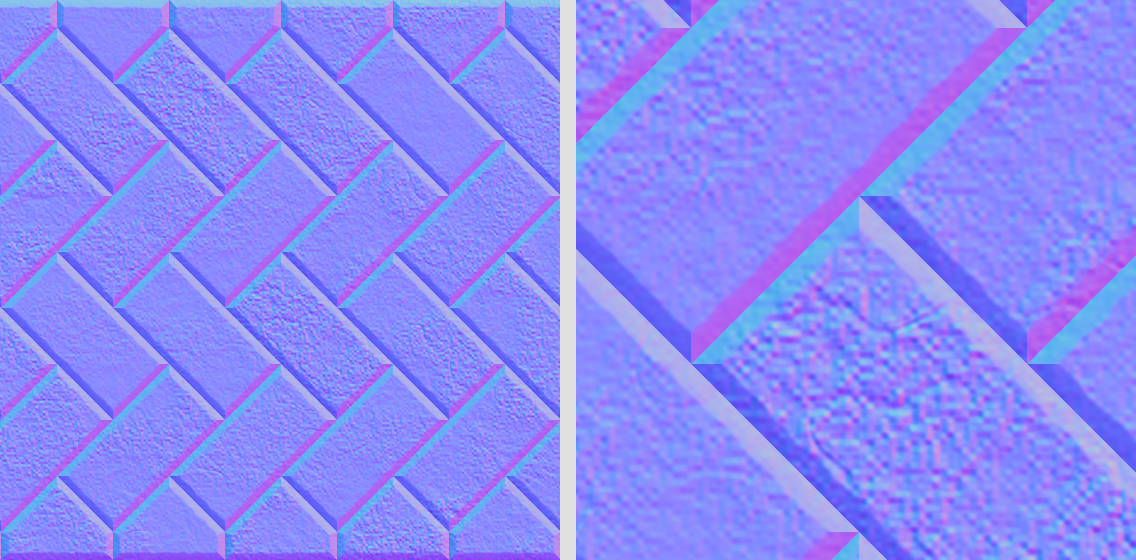
Left: the whole. Right: its middle third, enlarged.
Reproduce this texture map procedurally as a WebGL 1 fragment shader.

```glsl
precision highp float;
// Tangent-space normal map of bevelled herringbone bricks with rough stone faces.
uniform vec2 u_resolution;

const float UNITS = 10.0;        // canvas side; bricks repeat every 2 across, 4 down
const float BEVEL_WIDTH = 0.135;
const float JOINT_SLOPE = 0.56;  // steepest, down at the joint
const float RIM_SLOPE = 0.40;    // gentler, where the bevel meets the face
const float DIAG = 0.70710678;

float hash(vec2 p) {
  vec3 q = fract(vec3(p.xyx) * 0.1031);
  q += dot(q, q.yzx + 33.33);
  return fract((q.x + q.y) * q.z);
}

float noise(vec2 p) {
  vec2 i = floor(p), f = fract(p);
  f = f * f * (3.0 - 2.0 * f);
  return mix(mix(hash(i), hash(i + vec2(1.0, 0.0)), f.x),
             mix(hash(i + vec2(0.0, 1.0)), hash(i + vec2(1.0, 1.0)), f.x), f.y);
}

struct Brick {
  vec3 edge;  // outward direction of the nearest edge, distance to it
  vec2 id;
};

vec3 nearer(vec3 edge, float d, vec2 dir) {
  return d < edge.z ? vec3(dir, d) : edge;
}

// Full bricks: two cells of a diagonal grid, lying along either diagonal.
Brick herringbone(vec2 p) {
  float down = UNITS - p.y;
  vec2 g = 0.5 * vec2(p.x - down + 1.5, p.x + down - 1.5);
  vec2 cell = floor(g);
  float k = floor(mod(cell.y - cell.x + 0.5, 4.0));
  bool falling = k < 2.0;
  vec2 origin = falling ? cell - vec2(0.0, k) : cell - vec2(3.0 - k, 0.0);
  vec2 size = falling ? vec2(1.0, 2.0) : vec2(2.0, 1.0);
  vec2 low = (g - origin) / DIAG, high = size / DIAG - low;
  vec2 sDir = vec2(DIAG), tDir = vec2(DIAG, -DIAG);
  vec3 e = vec3(sDir, high.x);
  e = nearer(e, low.x, -sDir);
  e = nearer(e, high.y, tDir);
  e = nearer(e, low.y, -tDir);
  return Brick(e, vec2(mod(origin.x + origin.y + 0.5, UNITS), origin.y - origin.x));
}

// Five-sided border pieces; depth is measured inward, outward is +1 up or -1 down.
Brick borderPiece(Brick b, vec2 p, float depth, float shift, float outward) {
  float column = floor((p.x + shift) * 0.5);
  float x = p.x + shift - 2.0 * column - 1.0;
  float side = x < 0.0 ? -1.0 : 1.0;
  float slant = (1.5 - depth - abs(x)) * DIAG;
  if (slant < 0.0) return b;
  vec3 e = vec3(side * DIAG, -outward * DIAG, slant);
  e = nearer(e, 1.0 - abs(x), vec2(side, 0.0));
  e = nearer(e, depth, vec2(0.0, outward));
  return Brick(e, vec2(mod(column + 0.5, 5.0), 40.0 + outward * 7.0));
}

Brick brickAt(vec2 p) {
  Brick b = herringbone(p);
  b = borderPiece(b, p, UNITS - p.y, 1.0, 1.0);
  return borderPiece(b, p, p.y, 0.0, -1.0);
}

// Bevel slope in xy, bevel coverage in z; chip moves the rim in or out.
vec3 bevelAt(vec2 p, float chip) {
  vec3 e = brickAt(p).edge;
  float width = BEVEL_WIDTH + chip;
  float cover = 1.0 - smoothstep(width - 0.025, width + 0.015, e.z);
  float steep = mix(JOINT_SLOPE, RIM_SLOPE, clamp(e.z / width, 0.0, 1.0));
  return vec3(e.xy * steep * cover, cover);
}

// Fine grit, pits and a few soft creases.
float stoneHeight(vec2 p, float grit) {
  float worn = smoothstep(0.2, 0.7, noise(p * 1.4 + 9.0));
  float fine = 0.009 * noise(p * 12.0) + 0.012 * noise(p * 23.0 + 5.0);
  vec2 warped = p + 0.35 * vec2(noise(p * 3.0), noise(p * 3.0 + 31.0));
  float crease = smoothstep(0.0, 0.12, abs(noise(warped * 2.3) - 0.5));
  float lumps = 0.012 * noise(warped * 5.0 + 3.0);
  return grit * (fine * (0.6 + 0.75 * worn) + 0.007 * crease * worn) + lumps * (0.3 + 0.5 * grit);
}

vec2 stoneSlope(vec2 p, float grit) {
  const float STEP = 0.016;
  float h = stoneHeight(p, grit);
  return -vec2(stoneHeight(p + vec2(STEP, 0.0), grit) - h,
               stoneHeight(p + vec2(0.0, STEP), grit) - h) / STEP;
}

void main() {
  vec2 p = gl_FragCoord.xy / u_resolution * UNITS - vec2(0.018, 0.0);
  vec2 pixel = UNITS / u_resolution;

  // Smooth joints and mitres by averaging nine samples
  float chip = 0.03 * (noise(p * 8.0 + 40.0) - 0.5);
  vec3 bevel = vec3(0.0);
  for (int j = -1; j <= 1; j++)
    for (int i = -1; i <= 1; i++)
      bevel += bevelAt(p + vec2(float(i), float(j)) * pixel / 3.0, chip) / 9.0;

  // Each brick has its own stone, roughness and slight lean
  vec2 id = brickAt(p).id;
  float seed = hash(id + 60.0);
  float grit = mix(0.55, 1.25, hash(id + 83.0));
  vec2 lean = 0.02 * (vec2(seed, hash(id + 97.0)) - 0.5);
  vec2 stone = stoneSlope(p + 19.0 * seed, grit) + lean;

  vec2 slope = vec2(0.085, 0.09) + bevel.xy + stone * mix(1.0, 0.5, bevel.z);
  vec3 normal = normalize(vec3(slope, 1.0));
  gl_FragColor = vec4(0.5 + 0.5 * normal, 1.0);
}
```
